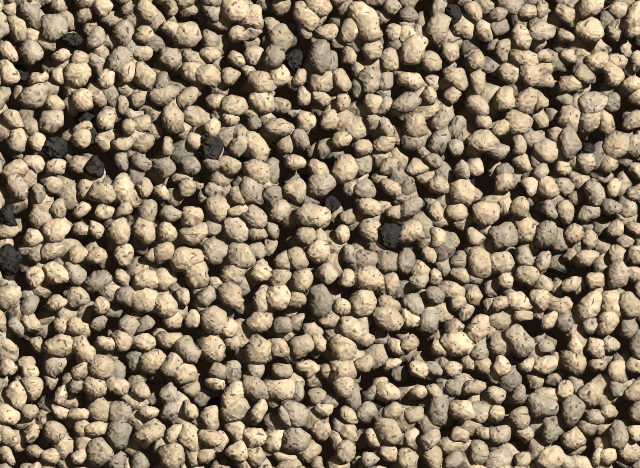
A WebGL 2 fragment shader for this texture:

```glsl
#version 300 es
precision highp float;
// A bed of rounded clay pebbles in low, hard sunlight.
// Two jittered grids of tilted ellipsoids are searched for the topmost surface,
// then a ray towards the sun is tested against the neighbours for cast shadows.

uniform vec2 u_resolution;
out vec4 fragColor;

const vec3 SUN = vec3(0.56, 0.46, 0.69);

struct Pebble {
    vec3 center;
    vec3 radii;
    mat2 turn;
    float seed;
};

float hash(vec2 p) {
    return fract(sin(dot(p, vec2(127.1, 311.7))) * 43758.5453);
}

float noise(vec2 p) {
    vec2 i = floor(p), f = fract(p);
    f = f * f * (3.0 - 2.0 * f);
    return mix(mix(hash(i), hash(i + vec2(1, 0)), f.x),
               mix(hash(i + vec2(0, 1)), hash(i + vec2(1, 1)), f.x), f.y);
}

float grain(vec2 p) {
    return 0.6 * noise(p * 4.5) + 0.4 * noise(p * 10.0 + 17.0);
}

// One pebble per grid cell; layer 1 lies deeper and half a cell aside
Pebble makePebble(vec2 cell, float layer) {
    float seed = hash(cell + layer * 57.3);
    float a = fract(seed * 91.7), b = fract(seed * 317.3);
    float size = mix(0.37, 0.65, a * a) + 0.05 * b;
    float stretch = 1.0 + 0.22 * fract(seed * 733.1);
    float angle = 6.2832 * b;
    vec2 jitter = vec2(fract(seed * 1571.9), fract(seed * 2719.3)) - 0.5;
    Pebble s;
    s.center = vec3(cell + 0.5 + 0.5 * layer + 0.56 * jitter,
                    0.45 * fract(seed * 53.9) - 0.5 * layer);
    s.radii = size * vec3(stretch, 1.0 / stretch, 0.92);
    s.turn = mat2(cos(angle), -sin(angle), sin(angle), cos(angle));
    s.seed = seed;
    return s;
}

// Sunlight left after the neighbours have blocked the ray
float sunlight(vec3 origin, float ownSeed) {
    float lit = 1.0;
    for (int k = 0; k < 2; k++) {
        vec2 base = floor(origin.xy + SUN.xy * 0.9 - 0.5 * float(k));
        for (int j = -2; j <= 2; j++)
        for (int i = -2; i <= 2; i++) {
            Pebble s = makePebble(base + vec2(i, j), float(k));
            if (s.seed == ownSeed) continue;
            vec3 o = origin - s.center;
            o = vec3(s.turn * o.xy, o.z) / s.radii;
            vec3 d = vec3(s.turn * SUN.xy, SUN.z) / s.radii;
            float along = dot(o, d);
            float miss = dot(o, o) - along * along / dot(d, d);
            if (along < 0.0) lit = min(lit, smoothstep(0.84, 1.0, miss));
        }
    }
    return lit;
}

vec3 shade(vec2 p) {
    // Uneven outlines
    p += 0.26 * (vec2(noise(p * 1.9), noise(p * 1.9 + 40.0)) - 0.5);
    p += 0.07 * (vec2(noise(p * 5.0 + 9.0), noise(p * 5.0 + 71.0)) - 0.5);

    // Topmost surface
    float height = -0.75, seed = -1.0;
    vec3 normal = vec3(0, 0, 1);
    for (int k = 0; k < 2; k++) {
        vec2 base = floor(p - 0.5 * float(k));
        for (int j = -1; j <= 1; j++)
        for (int i = -1; i <= 1; i++) {
            Pebble s = makePebble(base + vec2(i, j), float(k));
            vec2 q = s.turn * (p - s.center.xy) / s.radii.xy;
            float rise = sqrt(max(1.0 - dot(q, q), 0.0));
            float top = s.center.z + s.radii.z * rise;
            if (rise > 0.0 && top > height) {
                height = top;
                seed = s.seed;
                normal = normalize(vec3((q / s.radii.xy) * s.turn, rise / s.radii.z));
            }
        }
    }
    if (seed < 0.0) return vec3(0.10, 0.075, 0.05);

    // Clay colour: warm or grey, a few charred and rough
    float tone = fract(seed * 413.7);
    float charred = step(0.972, fract(seed * 617.9));
    vec3 clay = mix(vec3(0.98, 0.90, 0.77), vec3(0.82, 0.78, 0.70), smoothstep(0.45, 1.0, tone));
    clay *= 0.9 + 0.16 * fract(seed * 877.1);
    clay = mix(clay, vec3(0.29, 0.28, 0.27), charred);

    // Rough skin and small pores
    float g = grain(p);
    vec2 slope = vec2(grain(p + vec2(0.05, 0)), grain(p + vec2(0, 0.05))) - g;
    normal = normalize(normal - vec3(slope * mix(1.5, 4.0, charred), 0.0));
    clay *= 0.88 + 0.24 * g;
    clay *= 1.0 - 0.45 * smoothstep(0.80, 0.93, noise(p * 8.0 + 33.0));

    // Direct sun plus warm light from the sky, fading with depth
    float facing = max(dot(normal, SUN), 0.0);
    float sun = pow(facing, 0.65) * sunlight(vec3(p, height), seed);
    float sky = mix(0.10, 0.30, smoothstep(-0.4, 0.75, height)) * (0.55 + 0.45 * normal.z);
    return clay * (sky * vec3(1.0, 0.88, 0.74) + 0.80 * sun);
}

void main() {
    // Four samples per pixel smooth the edges
    vec3 color = vec3(0);
    for (int k = 0; k < 4; k++) {
        vec2 offset = vec2(k & 1, k >> 1) * 0.5 - 0.25;
        color += shade((gl_FragCoord.xy + offset) / u_resolution.y * 21.0 + 5.0);
    }
    fragColor = vec4(min(color * 0.25, 1.0), 1.0);
}
```
